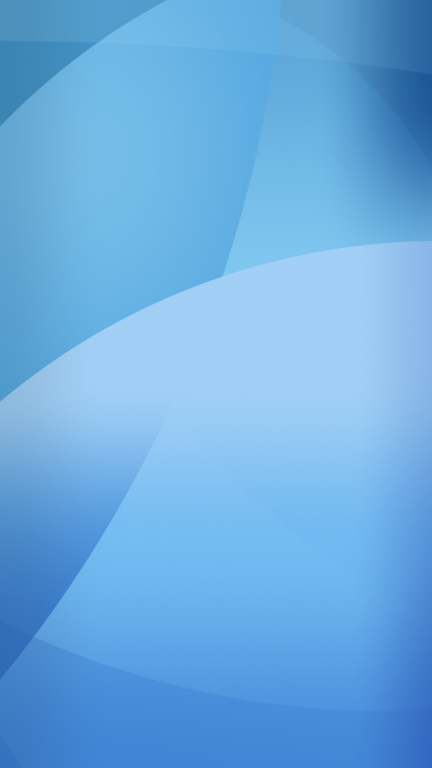
Write a Shadertoy shader that draws this background.

```glsl
// Soft blue backdrop of large overlapping translucent arcs under a pale hill.

const vec3 TEAL  = vec3(0.26, 0.57, 0.77);
const vec3 AZURE = vec3(0.30, 0.63, 0.87);
const vec3 MIST  = vec3(0.46, 0.74, 0.91);
const vec3 PALE  = vec3(0.63, 0.81, 0.96);
const vec3 NAVY  = vec3(0.12, 0.36, 0.62);
const vec3 DEEP  = vec3(0.17, 0.42, 0.76);

float hash(vec2 p) {
    return fract(sin(dot(p, vec2(12.9898, 78.233))) * 43758.5453);
}

// Coverage of a disc with a smooth edge, 1 inside and 0 outside.
float disc(vec2 p, vec2 center, float radius, float edge) {
    return 1.0 - smoothstep(-edge, edge, length(p - center) - radius);
}

// Falls from 1 at a to 0 at b.
float fade(float a, float b, float x) {
    return 1.0 - smoothstep(a, b, x);
}

// Leaf-shaped panel on the upper left, with the teal corner behind it.
vec3 leafColor(vec2 p, float edge) {
    vec2 glow = (p - vec2(0.22, 1.42)) / vec2(0.40, 0.55);
    vec3 leaf = mix(AZURE, MIST, exp(-dot(glow, glow)));
    return mix(TEAL, leaf, disc(p, vec2(1.118, 0.410), 1.551, edge));
}

// Right panel, darkening towards the upper right corner.
vec3 rightColor(vec2 p, float edge) {
    vec3 col = mix(vec3(0.50, 0.78, 0.94), vec3(0.36, 0.65, 0.85),
                   smoothstep(1.1, 1.75, p.y));
    float shade = smoothstep(0.72, 1.02, p.x) * smoothstep(1.05, 1.6, p.y);
    col = mix(col, NAVY, shade);
    return col * mix(0.95, 1.0, disc(p, vec2(0.255, 0.991), 0.843, edge));
}

// Hill, from pale crest to deep blue foot; left is the coverage of the sweep.
vec3 hillColor(vec2 p, float left, float edge) {
    vec3 col = mix(vec3(0.28, 0.55, 0.86), vec3(0.45, 0.735, 0.945),
                   smoothstep(0.0, 0.55, p.y));
    col = mix(col, PALE, smoothstep(0.5, 0.9, p.y));
    col = mix(col, DEEP, left * 0.72 * fade(0.3, 0.9, p.y));

    // Faint arc across the slope.
    float arc = disc(p, vec2(1.528, 1.625), 1.375, edge);
    col = mix(col, vec3(0.36, 0.64, 0.93), 0.10 * arc * fade(0.55, 0.85, p.y));

    // Darker bowl and corner at the foot.
    float below = 1.0 - disc(p, vec2(0.891, 2.141), 2.009, edge);
    float corner = 1.0 - disc(p, vec2(1.19, 0.816), 1.4, edge);
    col = mix(col, DEEP, below * mix(0.28, 0.12, p.x));
    col = mix(col, DEEP, corner * 0.25);

    // Shadow along the right side.
    float side = smoothstep(0.8, 1.05, p.x);
    return mix(col, vec3(0.15, 0.32, 0.69),
               side * mix(0.65, 0.22, smoothstep(0.0, 1.0, p.y)));
}

void mainImage(out vec4 fragColor, in vec2 fragCoord) {
    vec2 p = fragCoord / iResolution.x;
    float edge = 0.8 / iResolution.x;

    // Two upper panels split by the long sweep.
    float left = disc(p, vec2(-2.261, 2.060), 2.925, edge);
    vec3 col = mix(rightColor(p, edge), leafColor(p, edge), left);

    // Translucent band along the top.
    float band = 1.0 - disc(p, vec2(0.0, -4.863), 6.546, edge);
    col = mix(col, vec3(0.60, 0.82, 0.95), band * mix(0.20, 0.10, p.x));

    // Hill in front.
    float hill = disc(p, vec2(1.0185, -0.359), 1.579, edge);
    col = mix(col, hillColor(p, left, edge), hill);

    // Left side shading and fine grain against banding.
    col *= 1.0 - 0.09 * fade(0.0, 0.25, p.x);
    col += (hash(fragCoord) - 0.5) * 0.006;
    fragColor = vec4(clamp(col, 0.0, 1.0), 1.0);
}
```
